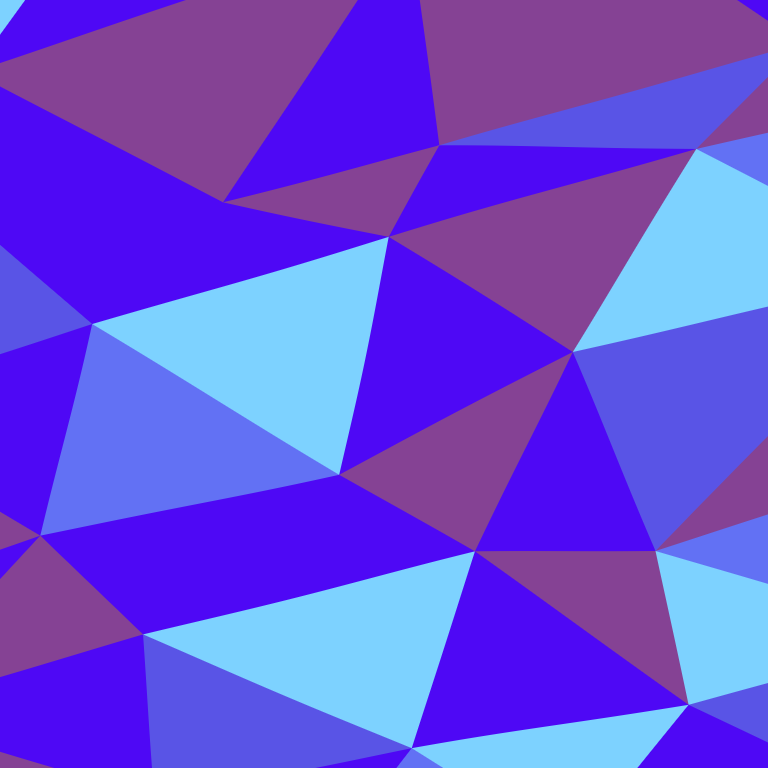
Give the GLSL for this background, as a Shadertoy shader.

```glsl
const vec3 VIOLET = vec3(0.305, 0.030, 0.960);
const vec3 DUSK   = vec3(0.350, 0.330, 0.900);
const vec3 SKY    = vec3(0.490, 0.825, 1.000);
const vec3 BLUE   = vec3(0.385, 0.445, 0.957);
const vec3 PLUM   = vec3(0.520, 0.260, 0.580);

// Columns are the two leaning sides of an average facet pair
const mat2 LATTICE = mat2(0.355, 0.095, 0.125, 0.238);
const vec2 ANCHOR = vec2(0.16, 0.55);

vec2 hash22(vec2 p) {
    vec3 q = fract(vec3(p.xyx) * vec3(0.1031, 0.1030, 0.0973));
    q += dot(q, q.yzx + 33.33);
    return fract((q.xx + q.yz) * q.zy);
}

float cross2(vec2 a, vec2 b) {
    return a.x * b.y - a.y * b.x;
}

float signedArea(vec2 a, vec2 b, vec2 c) {
    return cross2(b - a, c - a);
}

// Jittered lattice corner in canvas units
vec2 corner(vec2 id, float jitter) {
    vec2 offset = (hash22(id + 57.0) - 0.5) * 2.0 * jitter;
    return ANCHOR + LATTICE * (id + offset);
}

// Positive inside a counter-clockwise edge
float edgeDistance(vec2 p, vec2 a, vec2 b) {
    return cross2(normalize(b - a), p - a);
}

float triangleCoverage(vec2 p, vec2 a, vec2 b, vec2 c, float pixel) {
    float d = min(edgeDistance(p, a, b), min(edgeDistance(p, b, c), edgeDistance(p, c, a)));
    return clamp(0.5 + d / pixel, 0.0, 1.0);
}

// Splits the unit range into bands by colour share
vec3 palette(float t) {
    if (t < 0.30) return VIOLET;
    if (t < 0.51) return SKY;
    if (t < 0.73) return PLUM;
    if (t < 0.88) return DUSK;
    return BLUE;
}

// Evenly spread tones keep neighbouring facets distinct
vec3 facetColor(vec2 id, float halfIndex) {
    float variation = 0.16 * hash22(id + 91.0).x;
    return palette(fract(dot(id, vec2(0.2764, 0.1708)) + 0.5 * halfIndex + variation));
}

// Slight bend of the long edges
vec2 bend(vec2 p, float amount) {
    return p + amount * (sin(p.yx * vec2(9.0, 7.0)) + 0.5 * sin(p.yx * vec2(17.0, 15.0) + 2.0));
}

vec3 facets(vec2 p, float jitter, float pixel) {
    vec2 home = floor(inverse(LATTICE) * (p - ANCHOR));
    vec3 sum = vec3(0.0);
    float total = 0.0;
    for (int y = -1; y <= 1; y++) {
        for (int x = -1; x <= 1; x++) {
            vec2 id = home + vec2(x, y);
            vec2 a = corner(id, jitter);
            vec2 b = corner(id + vec2(1, 0), jitter);
            vec2 c = corner(id + vec2(1, 1), jitter);
            vec2 d = corner(id + vec2(0, 1), jitter);

            // Prefer the falling diagonal unless it leaves a sliver
            float rising = min(signedArea(a, b, c), signedArea(a, c, d));
            float falling = min(signedArea(a, b, d), signedArea(b, c, d));
            bool cutRising = rising > 2.0 * falling;
            float lower = triangleCoverage(p, a, b, cutRising ? c : d, pixel);
            float upper = triangleCoverage(p, cutRising ? a : b, c, d, pixel);

            sum += lower * facetColor(id, 0.0) + upper * facetColor(id, 1.0);
            total += lower + upper;
        }
    }
    return sum / max(total, 0.001);
}

void mainImage(out vec4 fragColor, in vec2 fragCoord) {
    float pixel = 1.0 / iResolution.y;
    vec2 p = bend(fragCoord * pixel, 0.0015);
    fragColor = vec4(facets(p, 0.28, pixel), 1.0);
}
```
